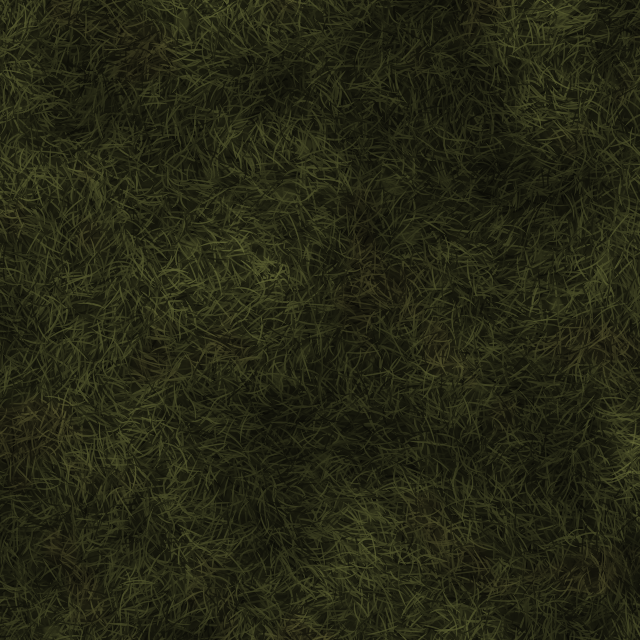
A WebGL 1 fragment shader for this texture:

```glsl
precision highp float;
uniform vec2 u_resolution;

const int LAYERS = 18;
const float BLADE_CELL = 0.034;
const float LEAF_CELL = 0.11;
const vec3 OLIVE = vec3(0.96, 1.0, 0.52);
const vec3 STRAW = vec3(1.04, 0.98, 0.53);

float hash(vec2 p) {
  vec3 q = fract(p.xyx * vec3(0.1031, 0.1030, 0.0973));
  q += dot(q, q.yzx + 33.33);
  return fract((q.x + q.y) * q.z);
}

vec2 hash2(vec2 p) {
  return vec2(hash(p), hash(p + 57.3));
}

float noise(vec2 p) {
  vec2 i = floor(p);
  vec2 f = fract(p);
  f = f * f * (3.0 - 2.0 * f);
  float low = mix(hash(i), hash(i + vec2(1.0, 0.0)), f.x);
  float high = mix(hash(i + vec2(0.0, 1.0)), hash(i + 1.0), f.x);
  return mix(low, high, f.y);
}

float fbm(vec2 p) {
  float sum = 0.0;
  float weight = 0.5;
  for (int i = 0; i < 4; i++) {
    sum += weight * noise(p);
    p = p * 2.03 + 17.7;
    weight *= 0.5;
  }
  return sum / 0.9375;
}

vec2 rotate(vec2 p, float angle) {
  float c = cos(angle);
  float s = sin(angle);
  return vec2(c * p.x + s * p.y, c * p.y - s * p.x);
}

// Coverage of a tapered, bent blade centred on the origin
float blade(vec2 p, float halfLength, float halfWidth, float bend, float pixel) {
  float along = p.x / halfLength;
  float along2 = along * along;
  float width = halfWidth * (1.0 - along2 * along2);
  float edge = abs(p.y - bend * (along2 - 0.33)) - width;
  return 1.0 - smoothstep(-0.6 * pixel, 0.6 * pixel, edge);
}

// One scattered layer of blades laid over the tone below
float bladeLayer(float tone, vec2 p, float depth, float seed, float pixel) {
  vec2 shift = hash2(vec2(seed, seed * 3.7 + 5.0));
  vec2 cell = floor(p / BLADE_CELL + shift);
  for (int y = -1; y <= 1; y++) {
    for (int x = -1; x <= 1; x++) {
      vec2 id = cell + vec2(float(x), float(y));
      vec2 key = id + seed * vec2(71.0, 113.0) + 200.0;
      vec2 shape = hash2(key + 11.7);
      vec2 look = hash2(key + 29.1);
      vec2 root = (id + hash2(key) - shift) * BLADE_CELL;
      float flow = 7.0 * noise(root * 6.0 + 40.0);
      float angle = flow + 2.4 * (shape.x - 0.5);
      float halfLength = BLADE_CELL * mix(0.38, 0.82, shape.y);
      float halfWidth = mix(0.0018, 0.0011, depth);
      float bend = BLADE_CELL * 0.36 * (look.x - 0.5);
      float cover = blade(rotate(p - root, angle), halfLength, halfWidth, bend, pixel);
      float bladeTone = mix(0.055, 0.3, look.y) + 0.05 * (depth - 0.5);
      tone = mix(tone, bladeTone, 0.78 * cover);
    }
  }
  return tone;
}

// Sparse, ragged little leaves half sunk in the grass
float leaves(vec2 p) {
  float cover = 0.0;
  vec2 cell = floor(p / LEAF_CELL);
  for (int y = -1; y <= 1; y++) {
    for (int x = -1; x <= 1; x++) {
      vec2 id = cell + vec2(float(x), float(y));
      vec2 kind = hash2(id + 310.0);
      vec2 q = rotate(p - (id + hash2(id + 90.0)) * LEAF_CELL, 6.28 * kind.y);
      float ragged = 0.009 * (noise(p * 110.0) - 0.5);
      float radius = mix(0.007, 0.016, kind.y);
      float edge = length(q * vec2(0.8, 1.3)) + ragged - radius;
      float present = step(kind.x, 0.3);
      cover = max(cover, present * (1.0 - smoothstep(-0.004, 0.003, edge)));
    }
  }
  return cover;
}

void main() {
  vec2 p = gl_FragCoord.xy / u_resolution.y;
  float pixel = 1.0 / u_resolution.y;

  // Dark thatch, then blades from the ground upwards
  float tone = 0.06 + 0.08 * fbm(p * 90.0);
  for (int i = 0; i < LAYERS; i++) {
    float depth = float(i) / float(LAYERS - 1);
    tone = bladeLayer(tone, p, depth, float(i) + 1.0, pixel);
  }
  tone = mix(tone, 0.25, 0.4 * leaves(p));

  // Broad patches of shade and worn growth
  tone *= 0.5 + 1.0 * fbm(p * 7.0 + 3.0);
  float dryness = smoothstep(0.6, 0.8, fbm(p * 9.0 + 60.0));
  gl_FragColor = vec4(tone * mix(OLIVE, STRAW, 0.6 * dryness), 1.0);
}
```
